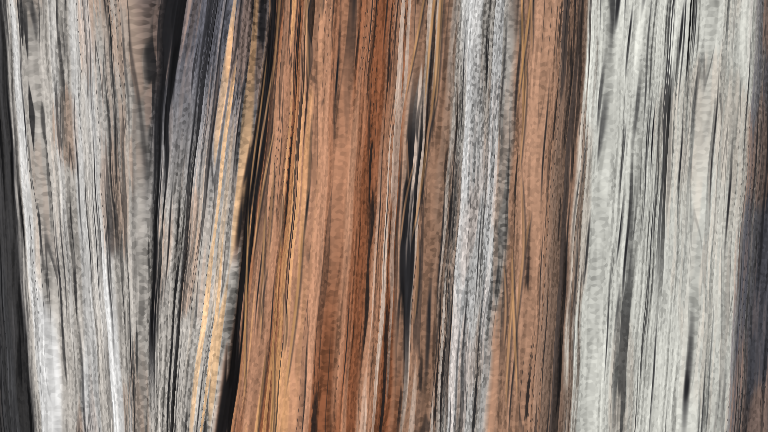
A WebGL 1 fragment shader for this texture:

```glsl
precision highp float;
uniform vec2 u_resolution;

#define CONTRAST 0.95
#define CRACK_DEPTH 0.72
#define SLIT_DEPTH 0.85
#define SPECK 0.42
#define HAIR_COUNT 36
#define HAIR_WIDTH 0.0036
#define PALE vec3(0.745, 0.745, 0.715)
#define ASH vec3(0.635, 0.615, 0.59)
#define RUST vec3(0.52, 0.325, 0.225)
#define ROSE vec3(0.64, 0.495, 0.405)
#define GOLD vec3(0.74, 0.56, 0.37)
#define SOOT vec3(0.10, 0.10, 0.108)

vec2 hash2(vec2 p) {
  return fract(sin(vec2(dot(p, vec2(127.1, 311.7)), dot(p, vec2(269.5, 183.3)))) * 43758.5);
}

// Cellular noise: x is a blended cell shade, y the distance to the nearest seed.
vec2 cells(vec2 p) {
  vec2 base = floor(p), f = p - base;
  float nearest = 9.0, sum = 0.0, total = 0.0;
  for (int j = -1; j <= 1; j++) {
    for (int i = -1; i <= 1; i++) {
      vec2 g = vec2(float(i), float(j));
      float d = length(g + hash2(base + g) - f);
      float weight = exp(-11.0 * d);
      sum += weight * hash2(base + g + 37.0).x;
      total += weight;
      nearest = min(nearest, d);
    }
  }
  return vec2(sum / total, nearest);
}

float band(float x, float lo, float hi, float soft) {
  return smoothstep(lo - soft, lo + soft, x) * (1.0 - smoothstep(hi - soft, hi + soft, x));
}

float gap(float x, float center, float width) {
  return 1.0 - smoothstep(width * 0.5, width, abs(x - center));
}

void main() {
  vec2 uv = gl_FragCoord.xy / u_resolution;
  float aspect = u_resolution.x / u_resolution.y;
  float y = uv.y;

  // Grain direction: strands fork on the left and lean right elsewhere.
  float lean = mix(-0.035, 0.065, smoothstep(0.14, 0.26, uv.x));
  lean -= 0.03 * smoothstep(0.30, 0.42, uv.x);
  float w = uv.x - lean * (y - 0.5);
  w += 0.001 * sin(y * 8.0 + uv.x * 31.0) + 0.0005 * sin(y * 27.0 - uv.x * 57.0);

  // Uneven spacing keeps the strip widths irregular.
  vec2 q = vec2(w * aspect, y);
  q.x += 0.012 * sin(q.x * 29.0) + 0.005 * sin(q.x * 83.0 + 1.0);

  // Fibre layers from broad strips to small specks.
  float broad = cells(q * vec2(15.0, 0.7)).x;
  float strip = cells(q * vec2(46.0, 1.2) + 11.0).x;
  float fibre = cells(q * vec2(115.0, 2.6) + 23.0).x;
  float thread = cells(q * vec2(210.0, 9.0) + 71.0).x;
  float speck = cells(q * vec2(250.0, 125.0) + 41.0).x;
  float patches = cells(q * vec2(18.0, 3.5) + 5.0).x;
  float e = w + 0.016 * (strip - 0.5) + 0.012 * (broad - 0.5) + 0.010 * (fibre - 0.5);
  e += 0.006 * (thread - 0.5);

  // Weathered and fresh wood zones, left to right.
  vec3 col = ASH * 1.05;
  float left = 1.0 - smoothstep(0.17, 0.2, e);
  float strands = band(e, 0.185, 0.318, 0.006);
  float fresh = band(e, 0.318, 0.535, 0.005);
  float ashen = band(e, 0.575, 0.655, 0.010);
  float pale = band(e, 0.755, 0.968, 0.010);
  col = mix(col, mix(ASH, SOOT * 3.4, smoothstep(0.4, 0.95, y)), strands);
  col = mix(col, RUST, fresh);
  col = mix(col, ROSE, fresh * 0.75 * smoothstep(0.35, 0.8, 0.5 * strip + 0.5 * broad));
  col = mix(col, ROSE * 0.86, band(e, 0.525, 0.58, 0.010));
  col = mix(col, ASH * 0.94, ashen);
  col = mix(col, ROSE * 0.95, band(e, 0.655, 0.722, 0.006));
  col = mix(col, ROSE * vec3(0.70, 0.74, 0.78), band(e, 0.718, 0.76, 0.006));
  col = mix(col, PALE, pale);
  col = mix(col, SOOT * 2.7, smoothstep(0.965, 0.985, e));

  // Stains, golden strips and cool highlights.
  float stain = smoothstep(0.5, 0.85, 0.7 * patches + 0.3 * thread);
  col = mix(col, ROSE * 0.85, 0.5 * stain * (1.0 - fresh) * (1.0 - 0.6 * pale));
  col = mix(col, GOLD, 0.6 * smoothstep(0.55, 0.85, fibre) * band(e, 0.28, 0.41, 0.02));
  col = mix(col, ASH, 0.6 * smoothstep(0.5, 0.8, fibre) * band(e, 0.50, 0.60, 0.02));
  col = mix(col, vec3(0.73, 0.745, 0.76), 0.5 * smoothstep(0.45, 0.85, strip) * (left + ashen));

  // Tonal grain: highlights are compressed, dark fibres keep their depth.
  float tone = 0.28 * (broad - 0.5) + 0.34 * (strip - 0.5) + 0.4 * (fibre - 0.5);
  tone += 0.42 * (thread - 0.5) + SPECK * (speck - 0.5) * (0.8 + 0.5 * ashen);
  tone = min(tone, tone * 0.65);
  col *= 1.035 + CONTRAST * tone * (1.0 + 0.5 * strands - 0.3 * pale);

  // Continuous hairline cracks along fibre borders, and worn dark threads.
  float border = 1.0 - smoothstep(0.02, 0.11, abs(fibre - 0.42));
  border *= smoothstep(0.42, 0.7, 0.6 * patches + 0.4 * broad);
  float worn = 1.0 - smoothstep(0.16, 0.30, 0.35 * strip + 0.35 * fibre + 0.3 * thread);
  float crack = max(border * 0.7, worn);
  col = mix(col, SOOT * 1.2, CRACK_DEPTH * crack * (1.0 - 0.35 * pale));

  // Clustered short slits on the pale wood, sparse long ones elsewhere.
  vec2 slant = vec2(q.x - 0.035 * y, y);
  float cluster = smoothstep(0.4, 0.65, cells(slant * vec2(9.0, 1.5) + 17.0).x);
  float shortSlit = 1.0 - smoothstep(0.06, 0.22, cells(slant * vec2(50.0, 2.0) + 3.0).y);
  float longSlit = 1.0 - smoothstep(0.04, 0.18, cells(q * vec2(58.0, 0.9) + 61.0).y);
  float slit = max(shortSlit * cluster * (0.2 + 0.8 * pale), longSlit);
  col = mix(col, SOOT * 1.4, SLIT_DEPTH * slit * (0.45 + 0.75 * thread));

  // Deep shadowed openings.
  float shade = gap(e, 0.0, 0.036) * 0.85;
  shade = max(shade, gap(e, 0.203, 0.013) * smoothstep(0.0, 0.25, y));
  shade = max(shade, gap(e, 0.244, 0.006) * 0.8);
  shade = max(shade, gap(e, 0.326, 0.011));
  shade = max(shade, gap(e, 0.392, 0.004) * 0.7);
  shade = max(shade, gap(e, 0.538, 0.008) * band(y, 0.15, 0.78, 0.15));
  shade = max(shade, gap(e, 0.735, 0.007) * 0.6);
  shade = max(shade, gap(e, 0.865, 0.006) * smoothstep(0.2, 0.6, y) * 0.8);
  col = mix(col, SOOT * (0.4 + 0.8 * fibre + 0.6 * thread), 0.95 * shade);

  // Loose splinters with a thin shadow beside each.
  for (int i = 0; i < HAIR_COUNT; i++) {
    float id = float(i), group = mod(id, 4.0);
    vec2 a = hash2(vec2(id, 3.0)), b = hash2(vec2(id, 8.0));
    float root = group < 2.0 ? 0.363 : (group < 3.0 ? 0.54 : 0.675);
    root += (a.x - 0.5) * (group < 2.0 ? 0.085 : 0.035);
    float dy = y - a.y * 1.1;
    float t = dy / (0.05 + 0.2 * b.x);
    float path = root + 0.04 * (y - 0.5) + (b.y - 0.5) * 0.10 * dy + 0.002 * sin(t * 2.0 + id);
    float side = (uv.x - path) * aspect;
    float width = HAIR_WIDTH * (0.5 + 0.5 * a.x) * max(0.2, 1.0 - t * t);
    float inside = 1.0 - smoothstep(0.6, 1.0, abs(t));
    float shadow = 1.0 - smoothstep(0.0, width + 0.002, abs(side - width - 0.002));
    float hair = 1.0 - smoothstep(width * 0.3, width + 0.002, abs(side));
    col = mix(col, SOOT * 1.6, 0.5 * shadow * inside);
    col = mix(col, mix(ROSE, GOLD, b.x) * (0.7 + 0.5 * thread), 0.85 * hair * inside);
  }

  gl_FragColor = vec4(clamp(col, 0.0, 1.0), 1.0);
}
```
